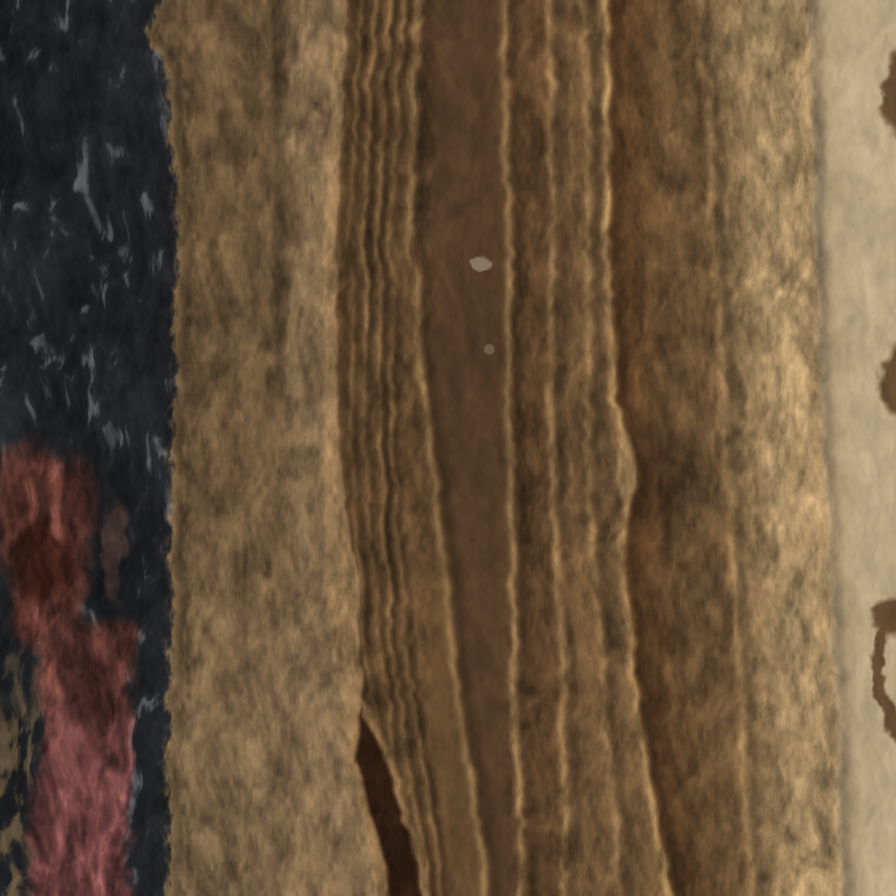
A WebGL 2 fragment shader for this texture:

```glsl
#version 300 es
precision highp float;
uniform vec2 u_resolution;
out vec4 fragColor;

float hash(vec2 p) {
  p = fract(p * vec2(123.34, 345.45));
  p += dot(p, p + 34.35);
  return fract(p.x * p.y);
}

float noise(vec2 p) {
  vec2 i = floor(p), f = fract(p);
  f = f * f * (3.0 - 2.0 * f);
  return mix(mix(hash(i), hash(i + vec2(1, 0)), f.x),
             mix(hash(i + vec2(0, 1)), hash(i + 1.0), f.x), f.y);
}

float fbm(vec2 p) {
  float sum = 0.0, gain = 0.5;
  for (int i = 0; i < 4; i++) {
    sum += gain * noise(p);
    p = mat2(1.6, 1.1, -1.1, 1.6) * p + 7.3;
    gain *= 0.5;
  }
  return sum;
}

// Path through five evenly spaced heights, top to bottom
float bend(float t, float a, float b, float c, float d, float e) {
  vec4 s = clamp(t * 4.0 - vec4(0, 1, 2, 3), 0.0, 1.0);
  return a + dot(s, vec4(b - a, c - b, d - c, e - d));
}

float bump(float d, float w) { return exp(-d * d / (w * w)); }

float blob(vec2 p, float x, float y, float rx, float ry) {
  return 1.0 - smoothstep(0.75, 1.2, length((p - vec2(x, y)) / vec2(rx, ry)));
}

// Page right of an edge, with a shadow and a worn bright rim
void page(inout vec3 col, float d, vec3 fill, float rim, float t) {
  col = mix(col, fill, smoothstep(-0.004, 0.004, d));
  col *= 1.0 - 0.2 * bump(d - 0.011, 0.008);
  float wear = rim * (0.55 + 0.7 * noise(vec2(fill.r * 90.0, t * 38.0)));
  col = mix(col, vec3(0.62, 0.49, 0.32), min(wear * bump(d, 0.0048), 1.0));
}

void main() {
  vec2 q = gl_FragCoord.xy / u_resolution;
  q.y = 1.0 - q.y;
  float t = q.y;
  float coarse = fbm(q * vec2(17, 11));
  float fiber = fbm(q * vec2(75, 32) + 3.0 * coarse);
  float fine = fbm(q * vec2(190, 95));
  float x = q.x + 0.006 * (noise(q * vec2(9, 32)) - 0.5) + 0.004 * (noise(q * vec2(20, 85)) - 0.5);
  vec2 w = q + 0.035 * (vec2(fbm(q * 30.0), fbm(q * 30.0 + 19.0)) - 0.47);

  // Dark cover with scuffs and faded red paint
  vec3 col = vec3(0.125, 0.132, 0.143) * (0.75 + 0.5 * coarse) + 0.15 * smoothstep(0.58, 0.78, fiber);
  float corner = smoothstep(0.66, 0.82, t) * smoothstep(0.09, 0.02, q.x);
  col = mix(col, vec3(0.32, 0.27, 0.2), corner * smoothstep(0.38, 0.6, fiber));
  float strip = smoothstep(0.061, 0.045, abs(w.x - 0.098 + 0.03 * (t - 0.7))) * smoothstep(0.685, 0.715, w.y);
  float paint = max(strip, max(blob(w, 0.045, 0.575, 0.064, 0.078), blob(w, 0.05, 0.655, 0.045, 0.075)));
  vec3 red = mix(vec3(0.35, 0.2, 0.165), vec3(0.41, 0.24, 0.23), smoothstep(0.65, 0.9, t));
  red *= 0.55 + 0.95 * fiber;
  red = mix(red, vec3(0.2, 0.09, 0.06), 0.75 * blob(w, 0.046, 0.625, 0.035, 0.045));
  col = mix(col, red, 0.9 * paint);
  col = mix(col, vec3(0.34, 0.25, 0.22), 0.65 * blob(w, 0.128, 0.62, 0.014, 0.06));

  // Fibrous outer board
  float board = x - bend(t, 0.18, 0.198, 0.194, 0.189, 0.189) + 0.014 * (fine - 0.47) + 0.018 * bump(t - 0.04, 0.02);
  vec3 tone = mix(vec3(0.41, 0.325, 0.225), vec3(0.48, 0.39, 0.28),
                  max(smoothstep(0.45, 0.9, t), smoothstep(0.3, 0.34, x)));
  tone *= 1.0 - 0.25 * bump(x - 0.312, 0.008) * smoothstep(0.5, 0.3, t);
  page(col, board, tone, 0.35, t);

  // Thin leaves packed behind a broad pale fold
  float fold = x - bend(t, 0.382, 0.368, 0.37, 0.388, 0.425);
  page(col, fold - 0.006, vec3(0.375, 0.28, 0.18), 0.2, t);
  for (float k = 1.0; k < 5.0; k++) {
    float leaf = fold - 0.008 - k * 0.015 - 0.005 * (noise(vec2(k * 9.0, t * 8.0)) - 0.5);
    float strength = 0.3 + 0.6 * noise(vec2(k * 17.0, t * 9.0));
    col *= 1.0 - 0.4 * strength * bump(leaf - 0.006, 0.0045);
    col = mix(col, vec3(0.56, 0.43, 0.28), strength * 0.65 * bump(leaf, 0.003));
  }
  float foldEdge = abs(fold) - 0.007 - 0.012 * bump(t - 0.67, 0.11);
  col = mix(col, vec3(0.57, 0.455, 0.315), 0.85 * smoothstep(0.003, -0.003, foldEdge));

  // Inner pages
  page(col, x - bend(t, 0.467, 0.456, 0.48, 0.508, 0.542), vec3(0.325, 0.237, 0.158), 0.65, t);
  page(col, x - bend(t, 0.561, 0.566, 0.569, 0.574, 0.582), vec3(0.35, 0.255, 0.165), 0.75, t);
  page(col, x - bend(t, 0.612, 0.616, 0.615, 0.628, 0.629), vec3(0.41, 0.31, 0.205), 0.6, t);
  page(col, x - bend(t, 0.651, 0.657, 0.656, 0.671, 0.692), vec3(0.425, 0.325, 0.215), 0.55, t);
  float ridge = x - bend(t, 0.677, 0.677, 0.687, 0.704, 0.745) - 0.018 * bump(t - 0.53, 0.045);
  page(col, ridge, mix(vec3(0.325, 0.225, 0.135), vec3(0.405, 0.31, 0.205), smoothstep(0.0, 0.09, ridge)), 0.95, t);
  col = mix(col, vec3(0.62, 0.5, 0.34), 0.7 * blob(q, 0.699, 0.525, 0.011, 0.04));
  col *= 1.0 - 0.28 * bump(length(q - vec2(0.745, 0.53)), 0.045);

  // Pale pages and smooth cream sheet
  float pale = x - bend(t, 0.781, 0.794, 0.807, 0.823, 0.837);
  page(col, pale, mix(vec3(0.49, 0.39, 0.265), vec3(0.63, 0.525, 0.375), smoothstep(0.0, 0.07, pale)), 0.6, t);
  float cream = x - bend(t, 0.898, 0.905, 0.914, 0.927, 0.935);
  page(col, cream, mix(vec3(0.68, 0.59, 0.455), vec3(0.73, 0.65, 0.52), smoothstep(0.0, 0.06, cream)), 0.35, t);

  // Open slit beneath the fold
  float slit = abs(x - 0.401 - 0.25 * (t - 0.79)) - 0.017 * smoothstep(0.785, 0.86, t);
  float open = smoothstep(0.78, 0.795, t);
  col = mix(col, vec3(0.57, 0.44, 0.29), 0.75 * open * bump(slit - 0.005, 0.006));
  col = mix(col, vec3(0.17, 0.105, 0.065), open * smoothstep(0.004, -0.004, slit));

  // Stains on the cream sheet
  float stain = max(blob(w, 1.003, 0.105, 0.018, 0.05), blob(w, 1.003, 0.423, 0.021, 0.043));
  float ring = abs(length((w - vec2(1.01, 0.745)) / vec2(0.033, 0.08)) - 0.9);
  stain = max(stain, max(smoothstep(0.28, 0.12, ring), blob(w, 0.99, 0.69, 0.019, 0.025)));
  col = mix(col, vec3(0.33, 0.23, 0.14), 0.85 * stain);

  // Paper grain, softer on smooth sheets, and pale flecks
  float rough = mix(0.85, 0.25, smoothstep(0.0, 0.02, cream));
  rough *= 1.0 - 0.55 * smoothstep(0.05, 0.03, abs(x - 0.525));
  col *= 1.0 + rough * (0.9 * fiber + 0.45 * fine + 0.3 * coarse - 0.78);
  float fleck = max(blob(w, 0.535, 0.288, 0.011, 0.009), 0.6 * blob(q, 0.546, 0.39, 0.006, 0.006));
  col = mix(col, vec3(0.6, 0.53, 0.44), 0.75 * fleck);
  fragColor = vec4(col, 1);
}
```
